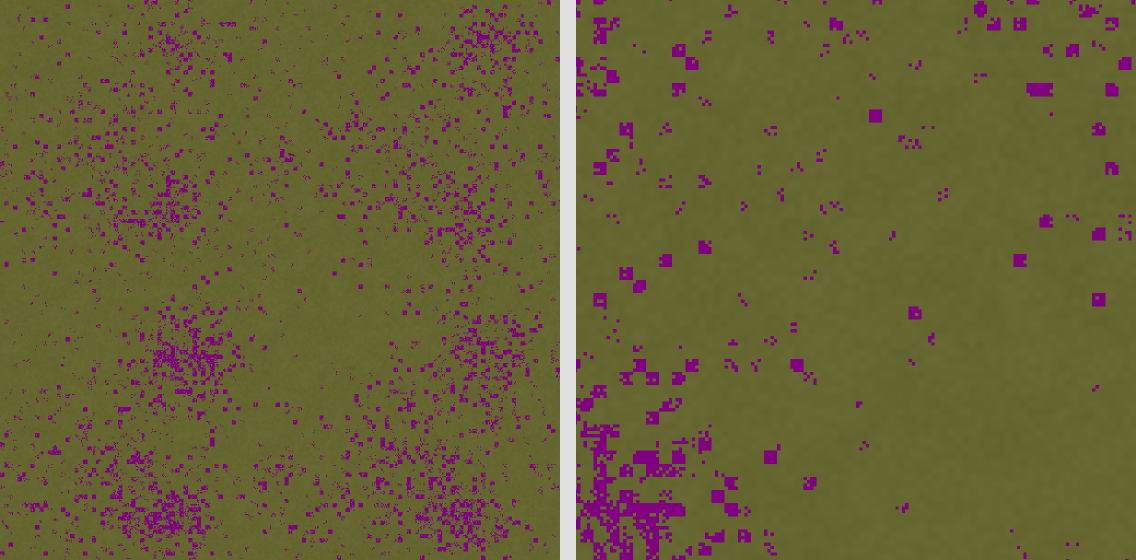
Left: the whole. Right: its middle third, enlarged.
Write a Shadertoy shader that draws this texture.

```glsl
// Draws an olive ground sprinkled with clustered purple blocks and tiny square specks.
#define OLIVE vec3(0.40, 0.40, 0.19)
#define PURPLE vec3(0.50, 0.0, 0.50)
#define BLOCKS 128.0            // coarse blocks across the canvas
#define BITS 4.0                // fine squares across one block
#define PERIOD vec2(0.533, 0.55) // spacing of the repeated clusters
#define DENSITY 0.55
#define BLOCK_FILL 0.85
#define SPECK_FILL 0.23
#define STRAY 0.035             // share of blocks with stray specks
#define GRAIN 0.022

const int CLUSTERS = 5;
// centre x, centre depth from the top, radius, strength
const vec4 CLUSTER[CLUSTERS] = vec4[CLUSTERS](
    vec4(0.335, 0.085, 0.052, 0.34),
    vec4(0.150, 0.300, 0.085, 0.13),
    vec4(0.300, 0.385, 0.040, 0.40),
    vec4(0.495, 0.310, 0.035, 0.15),
    vec4(0.270, 0.260, 0.085, 0.11));

float hash(vec2 p) {
    return fract(sin(dot(p, vec2(12.9898, 78.233))) * 43758.5453);
}

float valueNoise(vec2 p) {
    vec2 i = floor(p), f = fract(p);
    f = f * f * (3.0 - 2.0 * f);
    return mix(mix(hash(i), hash(i + vec2(1, 0)), f.x),
               mix(hash(i + vec2(0, 1)), hash(i + vec2(1, 1)), f.x), f.y);
}

// Chance that a block is filled: wrapped soft clusters, stronger low down
float clusterDensity(vec2 uv) {
    vec2 p = vec2(uv.x, 1.0 - uv.y);
    float lower = smoothstep(0.45, 0.58, p.y);
    float sum = 0.0;
    for (int i = 0; i < CLUSTERS; i++) {
        vec4 c = CLUSTER[i];
        vec2 d = (fract((p - c.xy) / PERIOD + 0.5) - 0.5) * PERIOD;
        float gain = 1.0 + 2.5 * c.w * lower;
        sum += c.w * gain * exp(-dot(d, d) / (2.0 * c.z * c.z));
    }
    float patches = 0.3 + 1.4 * valueNoise(uv * 30.0 + 7.0);
    return DENSITY * sum * patches + 0.004;
}

// 1 where a fine square is purple
float purpleMask(vec2 uv) {
    vec2 block = floor(uv * BLOCKS);
    vec2 bit = floor(uv * BLOCKS * BITS);
    float density = clusterDensity((block + 0.5) / BLOCKS);
    float solid = step(hash(block + 3.7), density);
    float specks = step(hash(block + 91.3), 1.5 * density + STRAY);
    float fill = max(solid * BLOCK_FILL, specks * SPECK_FILL);
    return step(hash(bit + 17.1), fill) * step(0.001, fill);
}

void mainImage(out vec4 fragColor, in vec2 fragCoord) {
    // Four samples per pixel smooth the square edges
    float mask = 0.0;
    for (int i = 0; i < 4; i++) {
        vec2 offset = vec2(i % 2, i / 2) * 0.5 - 0.25;
        mask += 0.25 * purpleMask((fragCoord + offset) / iResolution.xy);
    }

    // Faint fine grain and broad mottling of the ground
    vec2 uv = fragCoord / iResolution.xy;
    float grain = valueNoise(uv * 230.0) + 0.6 * valueNoise(uv * 40.0) - 0.8;
    vec3 ground = OLIVE + GRAIN * grain;

    fragColor = vec4(mix(ground, PURPLE, mask), 1.0);
}
```
